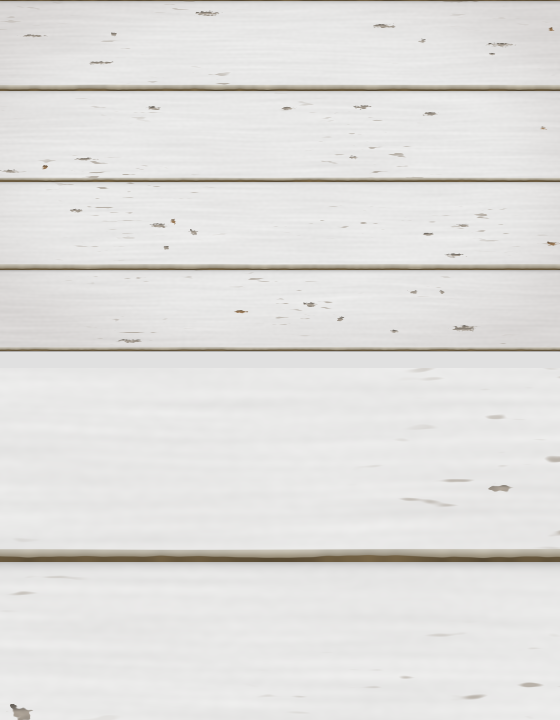
Top: the whole. Bottom: its middle third, enlarged.
Give the GLSL for this texture, as a Shadertoy shader.

```glsl
const vec3 PAINT = vec3(0.912, 0.911, 0.908);
const vec3 PAINT_SHADE = vec3(0.85, 0.84, 0.835);
const vec3 LIP_LIGHT = vec3(0.76, 0.74, 0.69);
const vec3 LIP_DARK = vec3(0.58, 0.54, 0.46);
const vec3 GAP = vec3(0.38, 0.32, 0.22);
const vec3 BARE_WOOD = vec3(0.62, 0.58, 0.53);
const vec3 RUST = vec3(0.56, 0.42, 0.27);
const int FLAKES = 9;

vec2 hash2(vec2 p) {
    vec3 q = fract(vec3(p.xyx) * vec3(0.1031, 0.1030, 0.0973));
    q += dot(q, q.yzx + 33.33);
    return fract((q.xx + q.yz) * q.zy);
}

float gradientNoise(vec2 p) {
    vec2 cell = floor(p), f = fract(p);
    vec2 u = f * f * f * (f * (f * 6.0 - 15.0) + 10.0);
    vec2 o = vec2(0.0, 1.0);
    float a = dot(hash2(cell) * 2.0 - 1.0, f);
    float b = dot(hash2(cell + o.yx) * 2.0 - 1.0, f - o.yx);
    float c = dot(hash2(cell + o.xy) * 2.0 - 1.0, f - o.xy);
    float d = dot(hash2(cell + o.yy) * 2.0 - 1.0, f - o.yy);
    return mix(mix(a, b, u.x), mix(c, d, u.x), u.y);
}

// Depth from the top edge of seam k; the boards differ slightly in height
float seamDepth(float k) {
    return 0.003 + 0.2488 * k + 0.002 * k * k * (4.0 - k);
}

float boardIndex(float depth) {
    float board = -1.0;
    for (int k = 0; k < 5; k++) board += step(seamDepth(float(k)), depth);
    return board;
}

// Fine wood grain showing through the paint, bent by a slow warp
float grain(vec2 p, float board) {
    vec2 q = p + vec2(board * 7.3, board * 3.1);
    q.y += 0.016 * gradientNoise(q * vec2(2.2, 6.0));
    return gradientNoise(q * vec2(3.0, 85.0)) + 0.7 * gradientNoise(q * vec2(7.0, 130.0));
}

// Short hairline cracks gathered in patches
float cracks(vec2 p, float board) {
    vec2 q = p + vec2(board * 5.7, board * 2.9);
    float patches = smoothstep(0.0, 0.3, gradientNoise(q * vec2(2.6, 9.0)));
    float streak = gradientNoise(q * vec2(15.0, 125.0)) + 0.3 * gradientNoise(q * vec2(50.0, 170.0));
    return patches * smoothstep(0.27, 0.48, streak);
}

// Chips of lost paint, dark along the upper rim
vec3 addFlakes(vec3 col, vec2 p, float board, float aspect, float pixel) {
    float top = seamDepth(board), height = seamDepth(board + 1.0) - top;
    float ragged = gradientNoise(p * vec2(55.0, 160.0)) + 0.6 * gradientNoise(p * vec2(130.0, 240.0));
    for (int i = 0; i < FLAKES; i++) {
        vec2 id = vec2(float(i) * 3.7 + 11.0, board * 17.3 + 41.0);
        vec2 place = hash2(id), kind = hash2(id + 57.0);
        vec2 centre = vec2(pow(place.x, 0.8) * aspect, 1.0 - top - height * mix(0.08, 0.93, place.y));
        vec2 size = vec2(mix(0.006, 0.030, kind.x * kind.x), mix(0.0025, 0.0055, kind.y));
        vec2 q = (p - centre) / size;
        float dist = (length(q) + 1.3 * ragged - 1.0) * size.y;
        float cover = 1.0 - smoothstep(-pixel, pixel, dist);
        vec3 wood = mix(BARE_WOOD, RUST, step(0.8, fract(kind.x * 7.0 + kind.y)));
        wood *= 1.0 + 0.2 * ragged - 0.3 * smoothstep(0.0, 0.8, q.y);
        col = mix(col, wood, 0.9 * cover);
    }
    return col;
}

// Underside of the board, then the dirty gap beneath it
vec3 addSeam(vec3 col, vec2 p, float below, float seam, float pixel) {
    float dirt = gradientNoise(vec2(p.x * 14.0, seam * 9.7)) + 0.5 * gradientNoise(vec2(p.x * 55.0, seam * 4.3));
    float gapWidth = 0.0045 + 0.003 * dirt;
    float lipWidth = mix(0.007, 0.012, mod(seam, 2.0));
    float lipTop = 0.0045 + lipWidth + 0.0015 * gradientNoise(vec2(p.x * 5.0, seam * 6.1));
    float lip = 1.0 - smoothstep(-pixel, pixel, below - lipTop);
    float gap = 1.0 - smoothstep(-pixel, pixel, below - gapWidth);
    vec3 lipColor = mix(LIP_DARK, LIP_LIGHT, smoothstep(0.003, lipTop, below));
    col = mix(col, lipColor * (1.0 - 0.12 * dirt), lip);
    return mix(col, GAP * (1.0 + 0.4 * dirt), gap * 0.95);
}

void mainImage(out vec4 fragColor, in vec2 fragCoord) {
    float pixel = 0.75 / iResolution.y;
    float aspect = iResolution.x / iResolution.y;
    vec2 p = fragCoord / iResolution.y;
    float depth = 1.0 - p.y;
    float board = boardIndex(depth);
    float above = depth - seamDepth(board);
    float below = seamDepth(board + 1.0) - depth;

    // Painted face, dimmer toward the corners
    vec2 away = (p - vec2(0.5 * aspect, 0.52)) / vec2(0.5 * aspect, 0.5);
    float shade = smoothstep(0.45, 1.7, dot(away, away));
    shade += 0.3 * gradientNoise(p * vec2(3.0, 9.0) + board * 4.7);
    vec3 col = mix(PAINT, PAINT_SHADE, clamp(shade, 0.0, 1.0));
    col += 0.030 * grain(p, board);
    col += 0.012 * gradientNoise(p * vec2(70.0, 110.0));

    // Wear
    col = mix(col, BARE_WOOD, 0.65 * cracks(p, board));
    col = addFlakes(col, p, board, aspect, pixel);

    // Seams and the soft shadow under each
    col *= 1.0 - 0.22 * exp(-above / 0.004);
    col = addSeam(col, p, below, board + 1.0, pixel);
    fragColor = vec4(clamp(col, 0.0, 1.0), 1.0);
}
```
